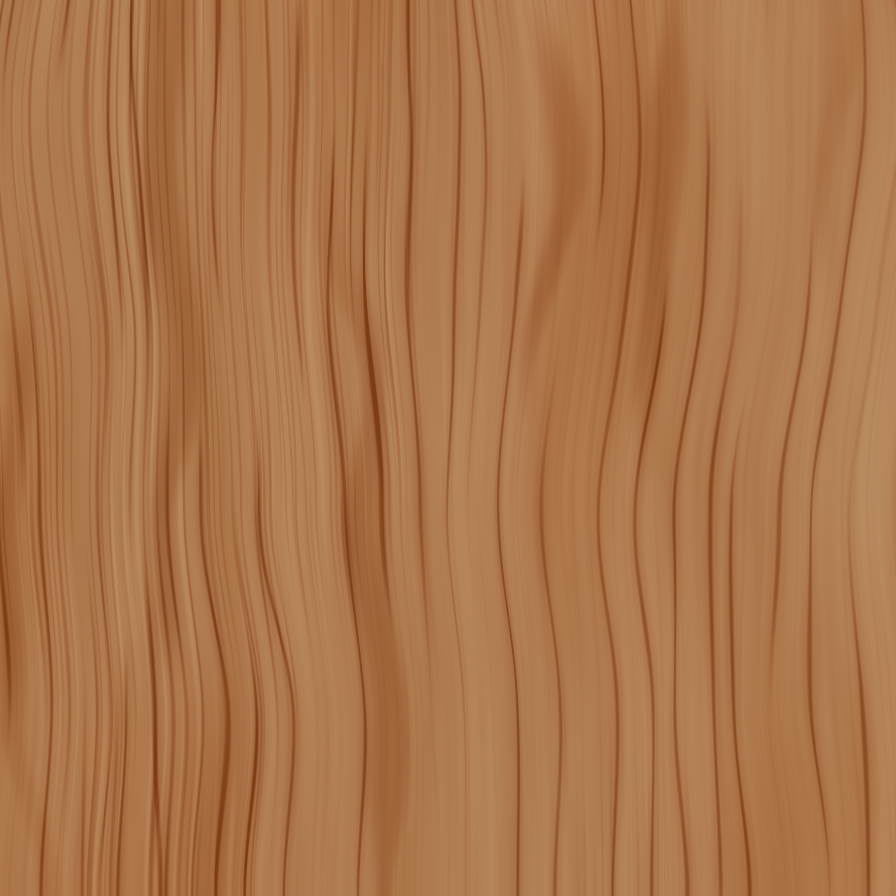
Reproduce this texture procedurally as a Shadertoy shader.

```glsl
#define DARK_WOOD  vec3(0.49, 0.235, 0.085)
#define MID_WOOD   vec3(0.65, 0.42, 0.25)
#define LIGHT_WOOD vec3(0.725, 0.54, 0.37)
#define BASE_TONE  0.79
#define BEND       0.085
#define BOLD_LINES 25.0
#define FINE_LINES 78.0
#define HAIR_LINES 150.0

float hash(vec2 p) {
    vec3 q = fract(p.xyx * 0.1031);
    q += dot(q, q.yzx + 33.33);
    return fract((q.x + q.y) * q.z);
}

float noise(vec2 p) {
    vec2 cell = floor(p), f = fract(p);
    f = f * f * (3.0 - 2.0 * f);
    float low = mix(hash(cell), hash(cell + vec2(1, 0)), f.x);
    float high = mix(hash(cell + vec2(0, 1)), hash(cell + vec2(1, 1)), f.x);
    return mix(low, high, f.y);
}

// Scattered lengthwise lines that waver, swell and fade; cut sets how rare they are
float grain(vec2 p, float count, float width, float cut, float seed) {
    float u = p.x * count, ink = 0.0;
    float pixel = count / iResolution.y;
    for (int i = -1; i <= 1; i++) {
        float id = floor(u) + float(i);
        float key = id * 7.0 + seed;
        float shift = hash(vec2(key, 91.0));
        float waver = noise(vec2(key + 1.0, p.y * 5.0)) - 0.5;
        float center = id + 0.5 + 0.55 * (shift - 0.5) + 0.35 * waver;
        float life = noise(vec2(key + 2.0, p.y * 2.6 + shift * 40.0));
        float presence = smoothstep(cut - 0.2, cut + 0.2, life);
        float swell = mix(0.6, 1.4, noise(vec2(key + 3.0, p.y * 7.0)));
        float halfWidth = max(width * count * swell, 1.1 * pixel);
        float line = 1.0 - smoothstep(0.15 * halfWidth, halfWidth, abs(u - center));
        ink = max(ink, line * presence);
    }
    return ink;
}

void mainImage(out vec4 fragColor, in vec2 fragCoord) {
    vec2 uv = fragCoord / iResolution.xy;

    // Slow bends of the growth direction
    vec2 p = uv;
    p.x += BEND * (noise(vec2(uv.x * 2.6 + 4.0, uv.y * 2.3)) - 0.5);
    p.x += 0.022 * (noise(vec2(uv.x * 7.0 + 20.0, uv.y * 4.5)) - 0.5);

    // Broad bands and soft fibres
    float tone = BASE_TONE;
    tone += 0.26 * (noise(vec2(p.x * 9.0 + 3.0, p.y * 1.6)) - 0.5);
    tone += 0.16 * (noise(vec2(p.x * 32.0 + 50.0, p.y * 2.2)) - 0.5);
    tone += 0.10 * (noise(vec2(p.x * 110.0, p.y * 6.0)) - 0.5);
    tone += 0.08 * (noise(uv * vec2(5.0, 4.0) + 70.0) - 0.5);
    tone -= 0.30 * grain(p, 6.0, 0.026, 0.56, 300.0);

    // Dense patches of fine lines, dark and light
    float patches = smoothstep(0.35, 0.65, noise(vec2(p.x * 5.5 + 11.0, p.y * 1.5)));
    float fine = mix(0.15, 1.0, patches);
    tone -= 0.32 * fine * grain(p, FINE_LINES, 0.0026, 0.46, 700.0);
    tone -= 0.20 * fine * grain(p, HAIR_LINES, 0.0018, 0.52, 2000.0);
    tone += 0.16 * fine * grain(p, 64.0, 0.0032, 0.58, 4000.0);

    // Bold growth lines with a soft shadow
    tone -= 0.13 * grain(p, BOLD_LINES, 0.011, 0.48, 1200.0);
    tone -= 0.46 * grain(p, BOLD_LINES, 0.0031, 0.48, 1200.0);

    // Tone to colour, with slightly redder regions
    tone = clamp(tone, 0.0, 1.0);
    vec3 color = mix(DARK_WOOD, MID_WOOD, smoothstep(0.0, 1.0, tone / 0.6) * 0.3 + min(tone / 0.6, 1.0) * 0.7);
    color = mix(color, LIGHT_WOOD, max(tone - 0.6, 0.0) / 0.4);
    float redness = noise(vec2(p.x * 6.0 + 31.0, p.y * 2.0)) - 0.5;
    color += redness * vec3(0.012, -0.014, -0.012);
    fragColor = vec4(color, 1.0);
}
```
